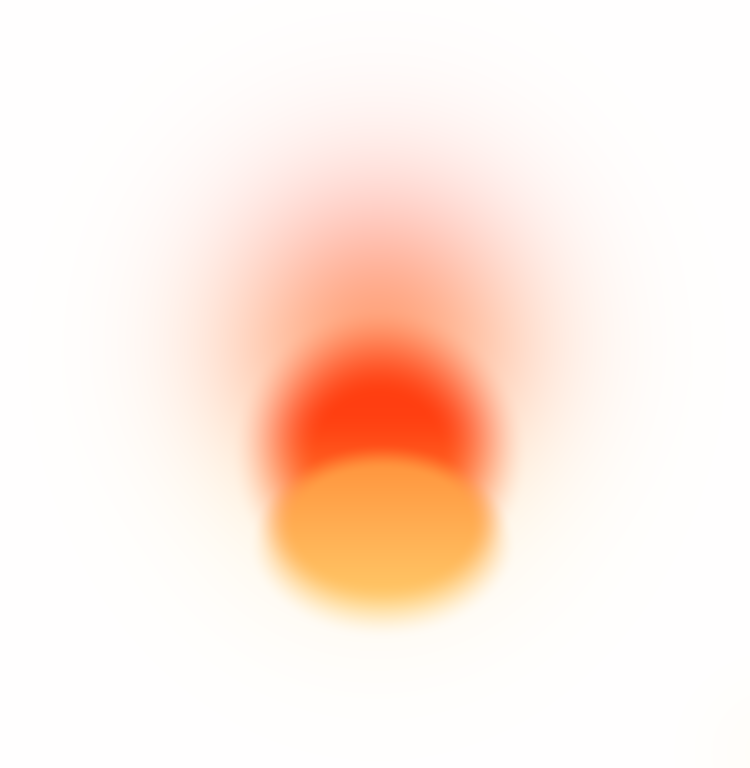
Write a WebGL 2 fragment shader that draws this background.

```glsl
#version 300 es
precision highp float;

uniform vec2 u_resolution;
out vec4 fragColor;

// Lengths are in canvas heights; x is measured from the middle, y from the bottom.
const vec3 PAPER = vec3(1.0, 0.998, 0.996);
const vec3 CREAM = vec3(1.0, 0.90, 0.74);

const vec2 HALO_CENTER = vec2(0.0, 0.49);
const float HALO_RADIUS = 0.49;
const float HALO_STRENGTH = 0.07;

const vec2 GLOW_CENTER = vec2(0.004, 0.551);
const float GLOW_WIDTH = 0.134;
const float GLOW_RISE = 0.143;
const float GLOW_FALL = 0.166;
const float GLOW_STRENGTH = 0.57;
const vec3 GLOW_TOP = vec3(1.0, 0.30, 0.20);
const vec3 GLOW_MIDDLE = vec3(1.0, 0.37, 0.08);
const vec3 GLOW_BOTTOM = vec3(1.0, 0.76, 0.32);

const vec2 CORE_CENTER = vec2(0.006, 0.405);
const float CORE_RADIUS = 0.137;
const float CORE_BLUR = 0.058;
const vec3 CORE_TOP = vec3(1.0, 0.245, 0.065);
const vec3 CORE_BOTTOM = vec3(1.0, 0.44, 0.16);

const vec2 DISC_CENTER = vec2(0.010, 0.305);
const vec2 DISC_RADII = vec2(0.142, 0.101);
const float DISC_BLUR_TOP = 0.018;
const float DISC_BLUR_BOTTOM = 0.038;
const vec3 DISC_TOP = vec3(1.0, 0.575, 0.235);
const vec3 DISC_BOTTOM = vec3(1.0, 0.80, 0.42);

const vec2 CORNER_CENTER = vec2(0.52, 0.02);
const float CORNER_RADIUS = 0.16;
const float CORNER_STRENGTH = 0.08;

// Approximate signed distance to an axis-aligned ellipse.
float ellipseDistance(vec2 p, vec2 radii) {
    float k = length(p / radii);
    return k * (k - 1.0) / max(length(p / (radii * radii)), 1e-4);
}

// Coverage of a shape whose edge is spread over twice the blur.
float softFill(float dist, float blur) {
    return 1.0 - smoothstep(-blur, blur, dist);
}

float gaussian(vec2 p) {
    return exp(-0.5 * dot(p, p));
}

void main() {
    vec2 p = (gl_FragCoord.xy - vec2(0.5 * u_resolution.x, 0.0)) / u_resolution.y;

    // Pale halo and corner tint
    float halo = 1.0 - smoothstep(0.0, HALO_RADIUS, distance(p, HALO_CENTER));
    float corner = 1.0 - smoothstep(0.0, CORNER_RADIUS, distance(p, CORNER_CENTER));
    vec3 color = mix(PAPER, CREAM, HALO_STRENGTH * halo + CORNER_STRENGTH * corner);

    // Wide glow, red above and yellow below
    vec2 g = p - GLOW_CENTER;
    float glow = gaussian(g / vec2(GLOW_WIDTH, g.y > 0.0 ? GLOW_RISE : GLOW_FALL));
    vec3 glowColor = mix(GLOW_BOTTOM, GLOW_MIDDLE, smoothstep(0.26, 0.56, p.y));
    glowColor = mix(glowColor, GLOW_TOP, smoothstep(0.54, 0.78, p.y));
    color = mix(color, glowColor, GLOW_STRENGTH * glow);

    // Blurred red core
    float core = softFill(distance(p, CORE_CENTER) - CORE_RADIUS, CORE_BLUR);
    vec3 coreColor = mix(CORE_BOTTOM, CORE_TOP, smoothstep(0.34, 0.47, p.y));
    color = mix(color, coreColor, core);

    // Amber disc, crisper along its upper edge
    vec2 d = p - DISC_CENTER;
    float discBlur = mix(DISC_BLUR_BOTTOM, DISC_BLUR_TOP,
                         smoothstep(-0.5, 0.8, d.y / DISC_RADII.y));
    float disc = softFill(ellipseDistance(d, DISC_RADII), discBlur);
    float discShade = clamp(0.5 + 0.5 * d.y / DISC_RADII.y, 0.0, 1.0);
    color = mix(color, mix(DISC_BOTTOM, DISC_TOP, discShade), disc);

    fragColor = vec4(color, 1.0);
}
```
